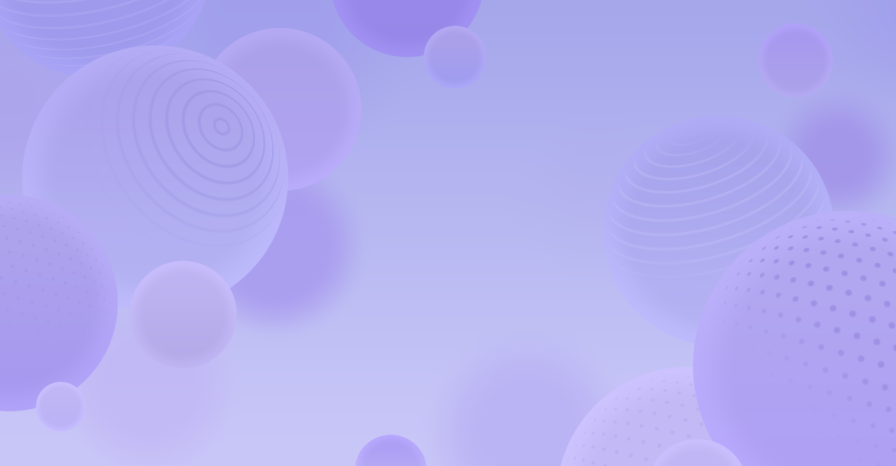
This background is drawn by a Shadertoy shader. Its source:

```glsl
const float ASPECT = 1.92;
const vec3 SKY_TOP = vec3(0.645, 0.650, 0.920);
const vec3 SKY_MID = vec3(0.725, 0.730, 0.948);
const vec3 SKY_LOW = vec3(0.785, 0.775, 0.970);
const vec3 VIOLET = vec3(0.655, 0.600, 0.935);
const vec3 DEEP = vec3(0.590, 0.530, 0.910);
const vec3 PERIWINKLE = vec3(0.620, 0.605, 0.925);
const vec3 MAUVE = vec3(0.680, 0.640, 0.925);
const vec3 MIST = vec3(0.705, 0.695, 0.952);
const vec3 LILAC = vec3(0.755, 0.715, 0.960);
const vec3 DOT_INK = vec3(0.570, 0.510, 0.860);
const vec3 RING_INK = vec3(0.590, 0.560, 0.870);
const vec3 LINE_LIGHT = vec3(0.760, 0.750, 0.975);
const float RIM_LIGHT = 0.035;
const float RING_STEP = 0.125;
const float DOT_STEP = 0.135;

// Soft out-of-focus disc
void glow(inout vec3 color, vec2 p, vec2 center, float radius, float blur, vec3 tint, float strength) {
    float d = length(p - center) - radius;
    color = mix(color, tint, strength * (1.0 - smoothstep(-blur, blur, d)));
}

// Sharp ball with a vertical shade and a light rim
void ball(inout vec3 color, vec2 p, vec2 center, float radius, vec3 top, vec3 low) {
    vec2 q = (p - center) / radius;
    float r = length(q);
    float pixel = 1.0 / (iResolution.y * radius);
    vec3 shade = mix(low, top, smoothstep(-0.9, 0.9, q.y));
    shade += RIM_LIGHT * smoothstep(0.72, 1.0, r);
    color = mix(color, shade, 1.0 - smoothstep(1.0 - pixel, 1.0 + pixel, r));
}

// Circles of latitude around a pole on the ball
float rings(vec2 q, vec3 pole) {
    vec3 normal = vec3(q, sqrt(max(0.0, 1.0 - dot(q, q))));
    float angle = acos(clamp(dot(normal, normalize(pole)), -1.0, 1.0));
    float gap = abs(fract(angle / RING_STEP) - 0.5);
    return (1.0 - smoothstep(0.03, 0.16, gap)) * (1.0 - smoothstep(0.90, 0.99, length(q)));
}

// Staggered dots wrapped over the ball
float dots(vec2 q, float size) {
    float r = length(q);
    vec2 g = q * asin(min(r, 1.0)) / max(r, 0.001);
    g = mat2(0.96, 0.28, -0.28, 0.96) * g / DOT_STEP;
    g.x += 0.5 * mod(floor(g.y), 2.0);
    float d = length(fract(g) - 0.5);
    return (1.0 - smoothstep(size - 0.07, size + 0.07, d)) * (1.0 - smoothstep(0.90, 0.98, r));
}

void mainImage(out vec4 fragColor, in vec2 fragCoord) {
    vec2 uv = fragCoord / iResolution.xy;
    vec2 p = vec2(uv.x * ASPECT, uv.y);
    vec2 q;

    // Backdrop
    vec3 color = mix(SKY_LOW, SKY_MID, smoothstep(0.0, 0.55, uv.y));
    color = mix(color, SKY_TOP, smoothstep(0.35, 1.1, uv.y));

    // Blurred shapes
    glow(color, p, vec2(0.58, 0.95), 0.22, 0.13, PERIWINKLE, 0.6);
    glow(color, p, vec2(0.02, 0.76), 0.17, 0.14, MAUVE, 0.8);
    glow(color, p, vec2(0.59, 0.47), 0.155, 0.055, VIOLET, 0.85);
    glow(color, p, vec2(0.32, 0.17), 0.15, 0.06, LILAC, 0.75);
    glow(color, p, vec2(1.13, 0.07), 0.17, 0.075, vec3(0.715, 0.685, 0.955), 0.75);
    glow(color, p, vec2(1.28, 0.59), 0.12, 0.09, MAUVE, 0.15);
    glow(color, p, vec2(1.95, 0.97), 0.12, 0.14, PERIWINKLE, 0.6);
    glow(color, p, vec2(1.795, 0.665), 0.105, 0.055, VIOLET - 0.02, 0.9);

    // Upper left, striped
    vec2 center = vec2(0.205, 1.08);
    ball(color, p, center, 0.248, VIOLET, PERIWINKLE);
    q = (p - center) / 0.248;
    color = mix(color, LINE_LIGHT, 0.22 * rings(q, vec3(-0.2, 0.85, 0.4)));

    // Left cluster
    ball(color, p, vec2(0.60, 0.765), 0.175, MAUVE - 0.01, MAUVE + vec3(0.01, 0.0, 0.02));
    center = vec2(0.3325, 0.6175);
    ball(color, p, center, 0.285, MAUVE - vec3(0.01, 0.0, 0.0), MIST);
    q = (p - center) / 0.285;
    float fade = 1.0 - smoothstep(0.25, 1.15, length(q - vec2(0.5, 0.39)));
    color = mix(color, RING_INK, 0.45 * fade * rings(q, vec3(0.5, 0.39, 0.77)));

    center = vec2(0.02, 0.35);
    ball(color, p, center, 0.2325, MAUVE, VIOLET);
    q = (p - center) / 0.2325;
    color = mix(color, DOT_INK, 0.2 * dots(q, 0.13) * smoothstep(-0.6, 0.3, q.y));
    ball(color, p, vec2(0.3925, 0.325), 0.115, LILAC - 0.01, LILAC - 0.045);
    ball(color, p, vec2(0.13, 0.1275), 0.053, LILAC, LILAC - vec3(0.025, 0.015, 0.0));

    // Top pair and small ball at right
    ball(color, p, vec2(0.8725, 1.0425), 0.165, DEEP + 0.02, DEEP);
    ball(color, p, vec2(0.975, 0.8775), 0.067, MAUVE - 0.01, PERIWINKLE + 0.01);
    ball(color, p, vec2(1.705, 0.87), 0.08, VIOLET, MAUVE - 0.01);

    // Striped ball at right
    center = vec2(1.54, 0.505);
    ball(color, p, center, 0.2475, MAUVE - vec3(0.03, 0.0, 0.0), MIST);
    q = (p - center) / 0.2475;
    fade = smoothstep(-0.65, -0.1, q.y) * (1.0 - smoothstep(0.5, 0.9, q.y));
    color = mix(color, LINE_LIGHT, 0.38 * fade * rings(q, vec3(-0.25, 0.85, 0.45)));

    // Lower right, dotted
    center = vec2(1.475, -0.07);
    ball(color, p, center, 0.2825, LILAC + vec3(0.01, 0.015, 0.0), LILAC);
    q = (p - center) / 0.2825;
    color = mix(color, DOT_INK, 0.16 * dots(q, 0.13));
    center = vec2(1.8175, 0.215);
    ball(color, p, center, 0.3325, MAUVE + 0.015, VIOLET + vec3(0.03, 0.025, 0.02));
    q = (p - center) / 0.3325;
    fade = smoothstep(-0.75, 0.35, q.x + q.y);
    color = mix(color, DOT_INK, 0.6 * fade * dots(q, 0.1 + 0.06 * fade));

    // Bottom small balls
    ball(color, p, vec2(1.495, -0.05), 0.108, LILAC, LILAC);
    ball(color, p, vec2(0.8375, -0.01), 0.077, VIOLET + 0.02, LILAC);

    fragColor = vec4(color, 1.0);
}
```
